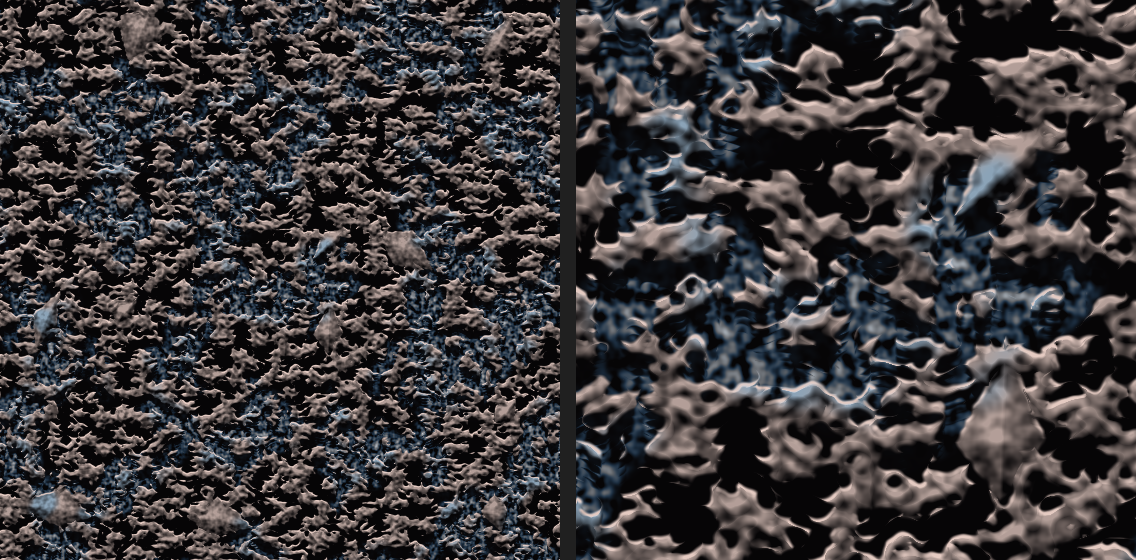
Left: the whole. Right: its middle third, enlarged.
Give the GLSL for this texture, as a WebGL 2 fragment shader.

```glsl
#version 300 es
precision highp float;
// Rough crumbly rock: dark crevices, brown crumbs with pale upper rims,
// mottled blue-grey hollows and a few larger faceted pebbles.
// A gradient-noise height field is cut at a level and lit from above.

#define CRUMB_SCALE vec2(29.0, 41.0)
#define CRUMB_LEVEL -0.02
#define HOLLOW_LEVEL 0.14
#define HOLLOW_SCALE 7.0
#define GRAIN_SCALE 105.0
#define PEBBLE_CELLS 6.0
#define PEBBLE_CHANCE 0.4
#define RIM_WIDTH 0.0026
#define RIM_GAIN 0.36
#define LIGHT_STEP 0.006
#define RELIEF 0.72
#define EDGE 0.0013

uniform vec2 u_resolution;
out vec4 fragColor;

// Three random values in 0..1 for a lattice cell
vec3 hash3(vec2 cell) {
    uvec3 v = uvec3(ivec3(ivec2(cell), 17)) * 1664525u + 1013904223u;
    v.x += v.y * v.z; v.y += v.z * v.x; v.z += v.x * v.y;
    v ^= v >> 16u;
    v.x += v.y * v.z; v.y += v.z * v.x; v.z += v.x * v.y;
    return vec3(v >> 8u) / 16777216.0;
}

float cornerRamp(vec2 cell, vec2 offset) {
    float angle = 6.28318 * hash3(cell).x;
    return dot(vec2(cos(angle), sin(angle)), offset);
}

float gradientNoise(vec2 p) {
    vec2 i = floor(p), f = p - i;
    vec2 u = f * f * f * (f * (f * 6.0 - 15.0) + 10.0);
    vec2 x = vec2(1.0, 0.0), y = vec2(0.0, 1.0);
    float low = mix(cornerRamp(i, f), cornerRamp(i + x, f - x), u.x);
    float high = mix(cornerRamp(i + y, f - y), cornerRamp(i + 1.0, f - 1.0), u.x);
    return mix(low, high, u.y);
}

// Faceted cone, 1 at its peak and 0 at its outline
float pebbleHeight(vec2 p) {
    vec2 cell = floor(p * PEBBLE_CELLS);
    vec3 place = hash3(cell + 300.0), shape = hash3(cell + 500.0);
    if (place.z > PEBBLE_CHANCE) return -1.0;
    vec2 q = p - (cell + 0.3 + 0.4 * place.xy) / PEBBLE_CELLS;
    float radius = mix(0.018, 0.04, shape.x * shape.x);
    float reach = 0.0;
    for (int k = 0; k < 6; k++) {
        float angle = (float(k) + 0.7 * sin(float(k) * 2.3 + shape.y * 6.28)) * 1.0472 + shape.z * 6.28;
        reach = max(reach, dot(q, vec2(cos(angle), sin(angle))));
    }
    return 1.0 - reach / radius;
}

// Soft lumps, creased ridges and small chips, joined with pebbles
float rockHeight(vec2 p) {
    vec2 s = p * CRUMB_SCALE;
    float lumps = gradientNoise(s + 11.0);
    float ridges = 0.17 - abs(gradientNoise(s * 1.9 + 71.0));
    float chips = gradientNoise(s * 3.7 + 131.0);
    float h = lumps + 0.9 * ridges + 0.25 * chips;
    return max(h, 1.1 * pebbleHeight(p) + 0.12 * chips);
}

void main() {
    vec2 p = gl_FragCoord.xy / u_resolution.y;

    // Broad hollows and fine grain
    float broad = gradientNoise(p * HOLLOW_SCALE + 23.0) + 0.5 * gradientNoise(p * HOLLOW_SCALE * 2.4 + 57.0);
    float hollow = smoothstep(-0.05, 0.2, broad);
    float grain = gradientNoise(p * GRAIN_SCALE) + 0.5 * gradientNoise(p * GRAIN_SCALE * 1.9 + 37.0);
    float variation = gradientNoise(p * 19.0 + 91.0);

    // Height above the cut, slope and distance to the crumb outline
    float level = CRUMB_LEVEL + HOLLOW_LEVEL * hollow;
    float raw = rockHeight(p), h = raw - level;
    vec2 slope = vec2(rockHeight(p + vec2(EDGE, 0.0)), rockHeight(p + vec2(0.0, EDGE))) - raw;
    float steepness = max(length(slope) / EDGE, 8.0);
    float inside = h / steepness;
    float crumb = smoothstep(-EDGE, EDGE, inside);

    // Shadow cast downward by the rock above
    float blocker = -1.0;
    for (int k = 1; k <= 4; k++) {
        float above = rockHeight(p + vec2(0.0, 0.005 * float(k)));
        blocker = max(blocker, above - level - 0.05 * float(k - 1));
    }
    float shadow = smoothstep(-0.08, 0.08, blocker);

    // Crumb surface: relief, bright summits and pale rims facing up
    float relief = raw - rockHeight(p + vec2(-0.3, 1.0) * LIGHT_STEP);
    float facing = smoothstep(-0.3, 0.7, -slope.y / (steepness * EDGE));
    float rim = 1.0 - smoothstep(0.0, RIM_WIDTH, abs(inside - 0.5 * RIM_WIDTH));
    rim *= facing * clamp(0.65 + 1.5 * variation + 0.6 * grain, 0.0, 1.0);
    float body = 0.28 + RELIEF * relief + 0.25 * grain + 0.15 * smoothstep(0.3, 0.7, raw);
    body = clamp(body, 0.0, 0.62) + RIM_GAIN * rim;
    vec3 brown = vec3(1.09, 0.97, 0.92), slate = vec3(0.84, 1.0, 1.12);
    float cool = hollow * smoothstep(-0.1, 0.25, variation) * (1.0 - rim);
    vec3 crumbColor = min(body, 0.8) * mix(brown, slate, cool);

    // Mottled floor: deep blue in the dark, grey in the light
    float tone = max(0.2 + 0.65 * grain, 0.0) * hollow * (1.0 - 0.92 * shadow);
    vec3 floorTint = mix(vec3(0.5, 1.0, 1.45), vec3(0.95, 1.0, 1.04), smoothstep(0.1, 0.4, tone));

    vec3 color = vec3(0.025, 0.02, 0.025) + mix(tone * floorTint, crumbColor, crumb);
    fragColor = vec4(color, 1.0);
}
```
